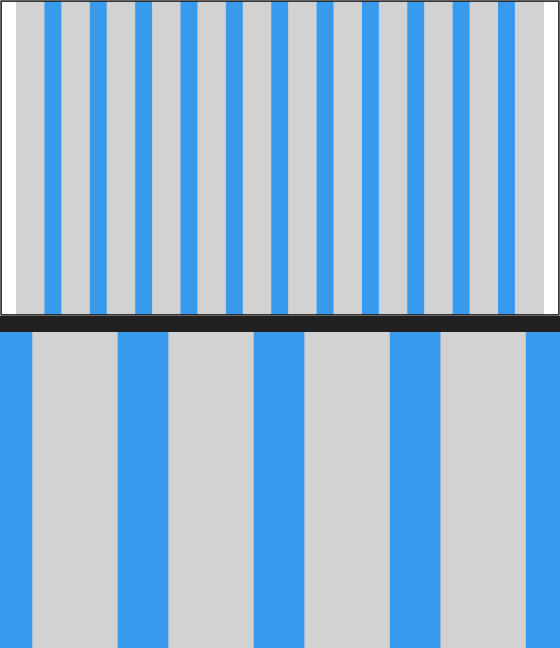
Top: the whole. Bottom: its middle third, enlarged.
This pattern is drawn by a WebGL 1 fragment shader. Its source:

```glsl
precision highp float;

uniform vec2 u_resolution;

// Lengths are fractions of the canvas width
#define BAR_COUNT 12.0
#define BAR_PERIOD 0.08099
#define BAR_WIDTH 0.0508
#define PANEL_LEFT 0.0286
#define FRAME_INSET 0.00195
#define FRAME_WIDTH 0.0028
#define BAR_COLOR vec3(0.824)
#define GAP_COLOR vec3(0.22, 0.605, 0.925)
#define PAPER_COLOR vec3(1.0)
#define FRAME_COLOR vec3(0.13, 0.12, 0.125)

// Pixel coverage of a shape from its signed distance
float coverage(float dist, float pixel) {
    return clamp(0.5 - dist / pixel, 0.0, 1.0);
}

// Signed distance to a centred box
float boxDistance(vec2 p, vec2 halfSize) {
    vec2 d = abs(p) - halfSize;
    return length(max(d, 0.0)) + min(max(d.x, d.y), 0.0);
}

// Signed distance to the nearest vertical bar
float barDistance(float x) {
    float fromCenter = x - PANEL_LEFT - 0.5 * BAR_WIDTH;
    float offset = fromCenter - BAR_PERIOD * floor(fromCenter / BAR_PERIOD + 0.5);
    return abs(offset) - 0.5 * BAR_WIDTH;
}

void main() {
    float pixel = 1.0 / u_resolution.x;
    vec2 p = gl_FragCoord.xy * pixel;
    vec2 halfCanvas = 0.5 * u_resolution * pixel;

    // Frame rectangle, measured along the middle of its line
    float frame = boxDistance(p - halfCanvas, halfCanvas - FRAME_INSET);

    // Blue panel that starts and ends with a grey bar
    float panelWidth = (BAR_COUNT - 1.0) * BAR_PERIOD + BAR_WIDTH;
    float panelCenter = PANEL_LEFT + 0.5 * panelWidth;
    float panelDist = max(abs(p.x - panelCenter) - 0.5 * panelWidth, frame);
    float panel = coverage(panelDist, pixel);
    float bars = coverage(max(barDistance(p.x), panelDist), pixel);

    // Layers from back to front
    vec3 color = mix(PAPER_COLOR, GAP_COLOR, panel);
    color = mix(color, BAR_COLOR, bars);
    float line = coverage(abs(frame) - 0.5 * FRAME_WIDTH, pixel);
    color = mix(color, FRAME_COLOR, line);

    gl_FragColor = vec4(color, 1.0);
}
```
